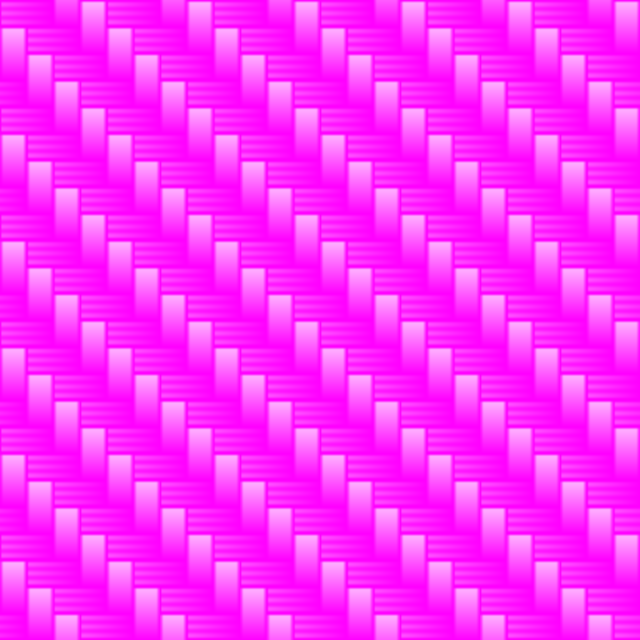
This pattern is drawn by a WebGL 2 fragment shader. Its source:

```glsl
#version 300 es
precision highp float;
// Draws a glossy magenta two-by-two twill weave, like carbon fibre.

uniform vec2 u_resolution;
out vec4 fragColor;

const float REPEATS = 6.0;         // weave repeats across and down
const float CELLS = 4.0;           // cells per repeat
const float STRAND_LENGTH = 2.0;   // cells covered by one visible strand
const float THREADS = 3.0;         // fine threads in a horizontal strand
const float TAU = 6.2831853;
const vec3 SHADE = vec3(1.0, 0.0, 1.0);
const vec3 WHITE = vec3(1.0);

// Fades to zero at both sides of a unit-wide strand.
float sideFade(float across, float width) {
    return smoothstep(0.0, width, min(across, 1.0 - across));
}

// Gloss falling from the start of a strand to its end.
float glossFade(float along, float rise) {
    return smoothstep(0.0, rise, along) * (1.0 - along / STRAND_LENGTH);
}

// Smooth bright strand running down.
float verticalStrand(float along, float across) {
    return 0.72 * glossFade(along, 0.13) * mix(0.2, 1.0, sideFade(across, 0.16));
}

// Dimmer strand running right, ribbed by fine threads.
float horizontalStrand(float along, float across) {
    float ribs = 0.5 - 0.5 * cos(TAU * THREADS * across);
    float gloss = mix(0.11, 0.33, ribs);
    return gloss * glossFade(along, 0.1) * sideFade(across, 0.12);
}

// Light on the weave; p is in cells, with y pointing down.
float weave(vec2 p) {
    vec2 cell = floor(p);
    vec2 local = fract(p);
    float down = mod(p.y - cell.x - 1.0, CELLS);
    float right = mod(p.x - cell.y, CELLS);
    return down < STRAND_LENGTH
        ? verticalStrand(down, local.x)
        : horizontalStrand(right, local.y);
}

void main() {
    vec2 uv = gl_FragCoord.xy / u_resolution;
    vec2 p = vec2(uv.x, 1.0 - uv.y) * REPEATS * CELLS;

    // Average four samples within the pixel.
    vec2 pixel = REPEATS * CELLS / u_resolution;
    float light = 0.0;
    for (int i = 0; i < 4; i++) {
        vec2 offset = vec2(i % 2, i / 2) * 0.5 - 0.25;
        light += 0.25 * weave(p + offset * pixel);
    }
    fragColor = vec4(mix(SHADE, WHITE, light), 1.0);
}
```
